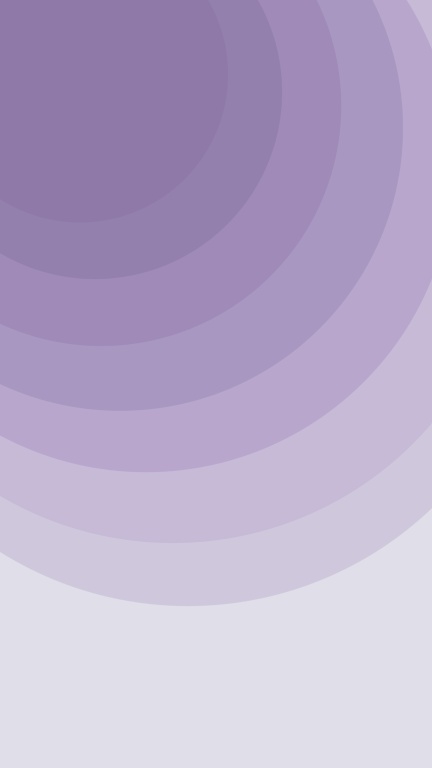
Give the GLSL for this background, as a Shadertoy shader.

```glsl
// Nested lilac discs, darkening toward the upper left, on a pale lavender ground.

// Paints a smooth-edged disc over the given colour.
vec3 paintDisc(vec3 under, vec3 tint, vec2 p, vec2 centre, float radius) {
    float pixel = 1.0 / iResolution.x;
    float edge = length(p - centre) - radius;
    return mix(under, tint, smoothstep(pixel, -pixel, edge * 1.4));
}

void mainImage(out vec4 fragColor, in vec2 fragCoord) {
    // Canvas widths, measured right and down from the top left corner
    vec2 p = vec2(fragCoord.x, iResolution.y - fragCoord.y) / iResolution.x;

    // Ground
    vec3 colour = vec3(0.878, 0.871, 0.910);

    // Discs, largest and palest first
    colour = paintDisc(colour, vec3(0.812, 0.784, 0.863), p, vec2(0.435, 0.586), 0.817);
    colour = paintDisc(colour, vec3(0.776, 0.729, 0.839), p, vec2(0.400, 0.470), 0.787);
    colour = paintDisc(colour, vec3(0.720, 0.651, 0.804), p, vec2(0.338, 0.380), 0.713);
    colour = paintDisc(colour, vec3(0.659, 0.596, 0.757), p, vec2(0.278, 0.296), 0.655);
    colour = paintDisc(colour, vec3(0.627, 0.541, 0.722), p, vec2(0.234, 0.245), 0.556);
    colour = paintDisc(colour, vec3(0.576, 0.502, 0.680), p, vec2(0.220, 0.213), 0.433);
    colour = paintDisc(colour, vec3(0.560, 0.474, 0.663), p, vec2(0.185, 0.172), 0.343);

    fragColor = vec4(colour, 1.0);
}
```
